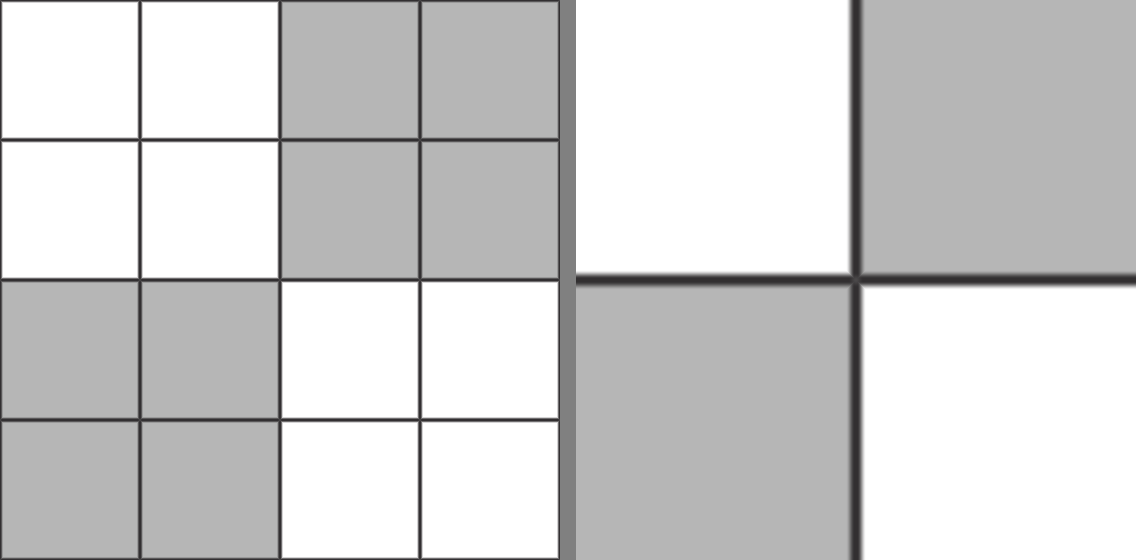
Left, the full canvas; right, a detail of the centre.
This pattern is drawn by a three.js fragment shader. Its source:

```glsl
// Four by four bevelled square tiles, coloured white and grey by quadrant, with soft dark joints.
#define TILES 4.0
#define BLOCKS 2.0
#define JOINT_CORE 0.0008
#define JOINT_EDGE 0.0060
#define CROSS_RADIUS 0.0045
#define CROSS_LIFT 0.10
#define WHITE_TILE vec3(1.0)
#define GREY_TILE vec3(0.714)
#define JOINT_COLOR vec3(0.195, 0.185, 0.190)

varying vec2 vUv;

// Distance to the nearest vertical and horizontal joint, in canvas units
vec2 jointDistance(vec2 p) {
  vec2 cell = fract(p * TILES);
  return min(cell, 1.0 - cell) / TILES;
}

// Alternating blocks of tiles; the colour change lies under the joints
vec3 tileColor(vec2 p) {
  vec2 block = floor(p * BLOCKS);
  float odd = mod(block.x + block.y, 2.0);
  return mix(GREY_TILE, WHITE_TILE, odd);
}

void main() {
  vec2 d = jointDistance(vUv);

  // The nearer joint wins, which mitres the tile corners
  float face = smoothstep(JOINT_CORE, JOINT_EDGE, min(d.x, d.y));

  // Joints are slightly paler where they cross
  float crossing = 1.0 - smoothstep(0.0, CROSS_RADIUS, length(d));
  vec3 joint = JOINT_COLOR + CROSS_LIFT * crossing;

  gl_FragColor = vec4(mix(joint, tileColor(vUv), face), 1.0);
}
```
